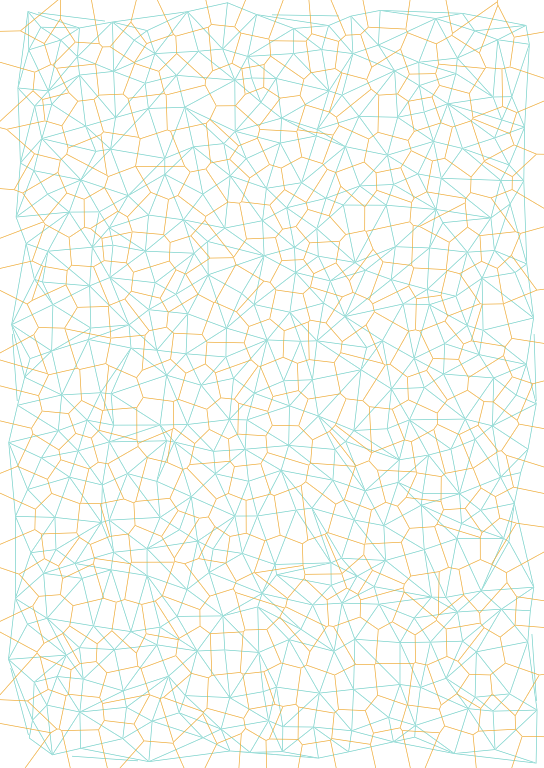
Reproduce this pattern procedurally as a WebGL 2 fragment shader.

```glsl
#version 300 es
precision highp float;
// Thin orange Voronoi cells overlaid with their teal Delaunay triangulation on white.

#define ROWS 23.0          // cells over the canvas height
#define JITTER 0.88        // 0 = regular grid, 1 = fully scattered
#define LINE_WIDTH 0.00088 // share of the canvas height
#define MAX_EDGE 3.0       // longest triangle side, in cells
#define REACH 2            // cells searched around a pixel
#define TEST_REACH 3       // cells searched around a triangle side
#define TEAL vec3(0.44, 0.81, 0.78)
#define ORANGE vec3(0.93, 0.66, 0.19)

const int MAX_SITES = (2 * REACH + 1) * (2 * REACH + 1);

uniform vec2 u_resolution;
out vec4 fragColor;

vec2 hash2(vec2 cell) {
    vec3 h = fract(cell.xyx * vec3(0.1031, 0.1030, 0.0973));
    h += dot(h, h.yzx + 33.33);
    return fract((h.xx + h.yz) * h.zy);
}

vec2 siteIn(vec2 cell) {
    return cell + 0.5 + JITTER * (hash2(cell + 17.0) - 0.5);
}

// Sites exist only in whole cells on the canvas, so the outer rim is a hull.
bool onGrid(vec2 cell, vec2 gridSize) {
    return all(greaterThanEqual(cell, vec2(0.0))) && all(lessThan(cell, gridSize));
}

float segmentDistance(vec2 p, vec2 a, vec2 b) {
    vec2 ab = b - a;
    float t = clamp(dot(p - a, ab) / dot(ab, ab), 0.0, 1.0);
    return length(p - a - t * ab);
}

// A side belongs to the triangulation if some circle through both ends is empty.
// Every other site bounds the circle centre along the perpendicular bisector.
bool isDelaunay(vec2 a, vec2 b, vec2 gridSize) {
    vec2 middle = 0.5 * (a + b);
    vec2 halfSide = 0.5 * (b - a);
    vec2 normal = vec2(-halfSide.y, halfSide.x);
    vec2 home = floor(middle);
    float low = -1e4, high = 1e4;
    for (int y = -TEST_REACH; y <= TEST_REACH; y++)
    for (int x = -TEST_REACH; x <= TEST_REACH; x++) {
        vec2 cell = home + vec2(x, y);
        if (!onGrid(cell, gridSize)) continue;
        vec2 c = siteIn(cell) - middle;
        float side = dot(normal, c);
        if (abs(side) < 1e-4) continue; // the two ends themselves
        float bound = 0.5 * (dot(c, c) - dot(halfSide, halfSide)) / side;
        if (side > 0.0) high = min(high, bound);
        else low = max(low, bound);
        if (low > high) return false;
    }
    return true;
}

// Share of a pixel covered by a line whose centre is d away.
float lineCoverage(float d, float width, float pixel) {
    float overlap = min(d + 0.5 * pixel, 0.5 * width) - max(d - 0.5 * pixel, -0.5 * width);
    return clamp(overlap / pixel, 0.0, 1.0);
}

void main() {
    // Cell coordinates, with the whole columns centred on the canvas
    float pixel = ROWS / u_resolution.y;
    vec2 extent = u_resolution * pixel;
    vec2 gridSize = floor(extent + 0.001);
    vec2 p = gl_FragCoord.xy * pixel - 0.5 * (extent - gridSize);
    float width = LINE_WIDTH * ROWS;
    float halo = 0.5 * (width + pixel);

    // Gather nearby sites and remember the nearest
    vec2 sites[MAX_SITES];
    int count = 0, nearest = 0;
    float nearestDistance = 1e4;
    for (int y = -REACH; y <= REACH; y++)
    for (int x = -REACH; x <= REACH; x++) {
        vec2 cell = floor(p) + vec2(x, y);
        if (!onGrid(cell, gridSize)) continue;
        vec2 site = siteIn(cell);
        float d = distance(p, site);
        if (d < nearestDistance) { nearestDistance = d; nearest = count; }
        sites[count++] = site;
    }

    // Distances to the closest cell wall and triangle side
    float wall = 1e4, side = 1e4;
    vec2 home = sites[nearest];
    for (int i = 0; i < count; i++) {
        vec2 a = sites[i];
        if (i != nearest) wall = min(wall, dot(0.5 * (home + a) - p, normalize(a - home)));
        for (int j = 0; j < i; j++) {
            vec2 b = sites[j];
            if (distance(a, b) > MAX_EDGE) continue;
            float d = segmentDistance(p, a, b);
            if (d < min(halo, side) && isDelaunay(a, b, gridSize)) side = d;
        }
    }

    vec3 color = mix(vec3(1.0), TEAL, lineCoverage(side, width, pixel));
    color = mix(color, ORANGE, lineCoverage(wall, width, pixel));
    fragColor = vec4(color, 1.0);
}
```
